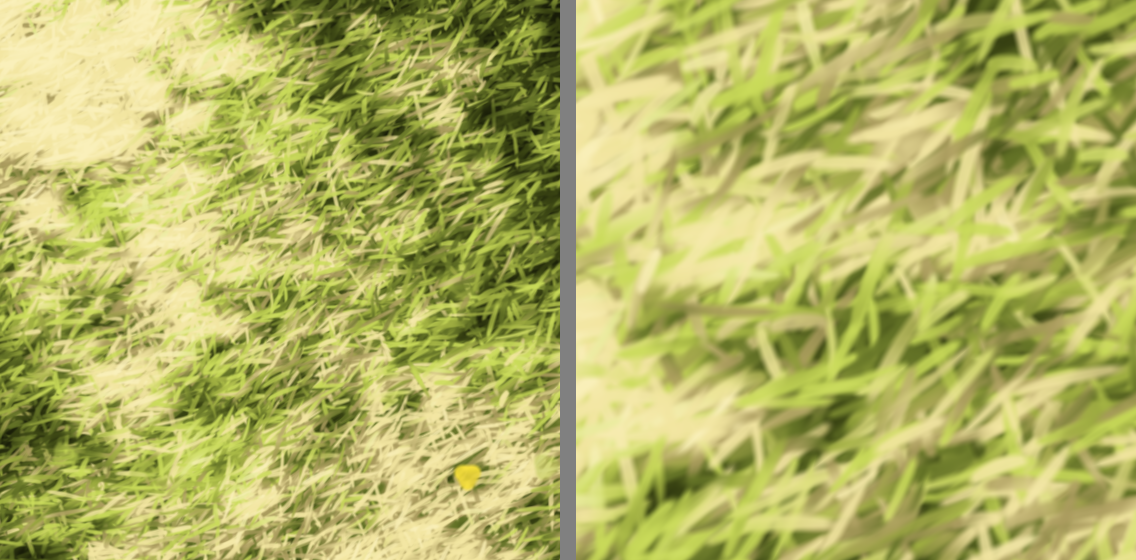
Left: the whole. Right: its middle third, enlarged.
Reproduce this texture procedurally as a WebGL 2 fragment shader.

```glsl
#version 300 es
precision highp float;
// Sunlit meadow of matted green and dry grass. Layers of jittered, curved
// blades lie over streaked ground; a noisy diagonal band of sunlight and
// patches of dryness choose each blade's place on two colour ramps.
#define STRAW vec3(0.95, 0.90, 0.63)
#define LIME vec3(0.79, 0.86, 0.35)
#define OLIVE vec3(0.62, 0.68, 0.25)
#define HAY vec3(0.67, 0.61, 0.37)
#define SHADE vec3(0.39, 0.45, 0.15)
#define DEEP vec3(0.22, 0.26, 0.07)
#define LAYERS 13
#define LEAN 0.58
#define SPREAD 0.5
#define CELL vec2(0.075, 0.021)
#define WIDTH 0.0036
#define EDGE 0.0029

uniform vec2 u_resolution;
out vec4 fragColor;

float hash(vec2 p) {
  return fract(sin(dot(p, vec2(127.1, 311.7))) * 43758.5);
}

float noise(vec2 p) {
  vec2 i = floor(p), f = fract(p);
  f = f * f * (3.0 - 2.0 * f);
  return mix(mix(hash(i), hash(i + vec2(1, 0)), f.x),
             mix(hash(i + vec2(0, 1)), hash(i + vec2(1, 1)), f.x), f.y);
}

float fbm(vec2 p) {
  return 0.55 * noise(p) + 0.3 * noise(p * 2.1 + 9.2) + 0.15 * noise(p * 4.3 + 3.7);
}

// Coordinates along and across a direction
mat2 turnTo(float angle) {
  float c = cos(angle), s = sin(angle);
  return mat2(c, -s, s, c);
}

// Sun band running down to the right, glow at upper left, patchy shadow
float sunlight(vec2 p) {
  float across = dot(p - vec2(0.42, 0.55), vec2(0.8, 0.6));
  vec2 toGlow = p - vec2(0.18, 0.84);
  float light = 0.23 + 0.52 * exp(-across * across / 0.14);
  light += 0.32 * exp(-dot(toGlow, toGlow) / 0.07);
  light += 0.65 * (fbm(p * 4.0 + 21.0) - 0.5);
  light += 0.4 * (noise(p * vec2(15.0, 19.0) + 5.0) - 0.5);
  return light + 0.3 * (noise(turnTo(LEAN) * p * vec2(19.0, 42.0)) - 0.5);
}

// From deep shadow up to full sun, for green or dry stems
vec3 grassColor(float tone, float dry) {
  vec3 c = mix(DEEP * 0.4, DEEP, smoothstep(-0.2, 0.12, tone));
  c = mix(c, SHADE, smoothstep(0.1, 0.29, tone));
  c = mix(c, mix(OLIVE, HAY, dry), smoothstep(0.28, 0.47, tone));
  c = mix(c, mix(LIME, STRAW, dry), smoothstep(0.47, 0.68, tone));
  return mix(c, vec3(1.0, 0.97, 0.80), 0.6 * smoothstep(0.8, 1.15, tone));
}

// Coverage of a tapered, bent blade centred on the origin along x
float blade(vec2 d, float halfLength, float width, float bend, float edge) {
  float t = d.x / halfLength;
  float side = abs(d.y + bend * (t * t - 0.4));
  float w = width * (1.0 - 0.55 * t * t);
  return (1.0 - smoothstep(w - edge, w + edge, side)) * (1.0 - smoothstep(0.65, 1.0, abs(t)));
}

void main() {
  vec2 p = gl_FragCoord.xy / u_resolution.y;
  float edge = max(EDGE, 0.8 / u_resolution.y);
  float light = sunlight(p);
  float dryness = 0.22 + 0.53 * light + 0.75 * (fbm(p * 5.0 + 40.0) - 0.5);

  // Streaked ground between the blades
  float streak = noise(turnTo(LEAN) * p * vec2(25.0, 110.0));
  vec3 color = grassColor(light - 0.25 + 0.4 * (streak - 0.5), smoothstep(0.35, 0.65, dryness));

  // Blades, from the shaded bottom layer to the lit top one
  vec2 flow = p + 0.05 * vec2(noise(p * 3.0 + 2.0), noise(p * 3.0 + 14.0));
  for (int i = 0; i < LAYERS; i++) {
    float layer = float(i);
    float angle = LEAN + SPREAD * sin(2.4 * layer) + (i % 5 == 3 ? 1.1 : 0.0);
    float depth = mix(-0.2, 0.07, layer / float(LAYERS - 1));
    vec2 q = turnTo(angle) * flow + 0.37 * layer;
    vec2 home = floor(q / CELL);
    for (int k = 0; k < 9; k++) {
      vec2 id = home + vec2(k % 3 - 1, k / 3 - 1);
      vec2 seed = id + 17.3 * layer;
      if (hash(seed + 0.7) > 0.75) continue;
      float pick = hash(seed + 3.1), shape = hash(seed + 5.9);
      vec2 center = (id + vec2(hash(seed), hash(seed + 1.3))) * CELL;
      vec2 d = turnTo(0.6 * (hash(seed + 8.2) - 0.5)) * (q - center);
      float width = WIDTH * mix(0.75, 1.35, pick);
      float cover = blade(d, mix(0.016, 0.046, shape), width, 0.007 * (pick - 0.5), edge);
      float tone = light + depth + 0.52 * (hash(seed + 6.4) - 0.5);
      float dry = smoothstep(0.39, 0.61, dryness + 0.5 * (hash(seed + 2.6) - 0.5));
      color = mix(color, grassColor(tone, dry), 0.85 * cover);
    }
  }

  // A few round leaves strewn in a row, the first one yellow
  for (int i = 0; i < 4; i++) {
    float n = float(i);
    vec2 d = p - fract(vec2(0.835, 0.15) + n * vec2(0.14, 0.02 * sin(n)));
    float radius = 0.022 + 0.003 * sin(3.0 * atan(d.y, d.x) + n);
    vec3 leaf = i == 0 ? vec3(0.95, 0.86, 0.22) : mix(OLIVE, LIME, 0.6);
    leaf *= 0.9 + 0.2 * noise(p * 60.0);
    float cover = 1.0 - smoothstep(radius - 0.005, radius + 0.005, length(d));
    color = mix(color, leaf, (i == 0 ? 0.9 : 0.5) * cover);
  }
  fragColor = vec4(color, 1.0);
}
```
